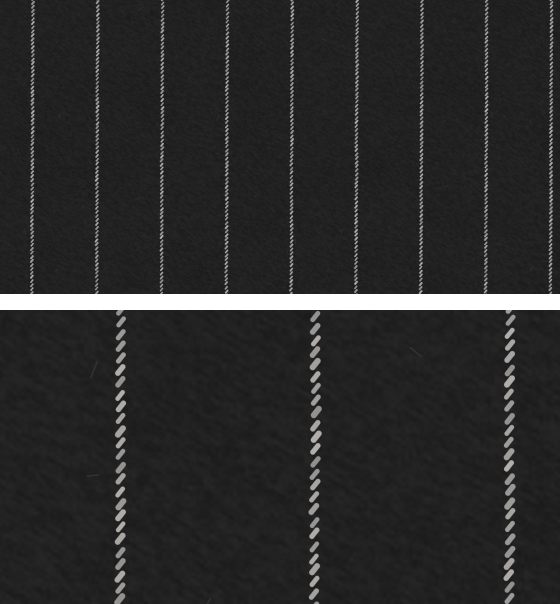
Top, the full canvas; bottom, a detail of the centre.
Reproduce this texture procedurally as a Shadertoy shader.

```glsl
// Charcoal twill suiting with nine fine pinstripes of slanted pale stitches.

const vec3 GROUND = vec3(0.128, 0.128, 0.130);
const vec3 THREAD = vec3(0.70, 0.69, 0.68);
const vec3 LINT = vec3(0.26, 0.255, 0.245);

// Lengths are fractions of the canvas width.
const float STRIPE_GAP = 0.1158;
const float STRIPE_START = 0.0567;
const float STRIPE_LEAN = 0.004;
const float STITCH_PITCH = 0.0072;
const float STITCH_RADIUS = 0.0016;
const vec2 STITCH_REACH = vec2(0.0015, 0.0019);
const float LINT_CELL = 0.07;

float hash(vec2 p) {
    vec3 q = fract(vec3(p.xyx) * 0.1031);
    q += dot(q, q.yzx + 33.33);
    return fract((q.x + q.y) * q.z);
}

float valueNoise(vec2 p) {
    vec2 cell = floor(p);
    vec2 f = fract(p);
    f = f * f * (3.0 - 2.0 * f);
    float low = mix(hash(cell), hash(cell + vec2(1.0, 0.0)), f.x);
    float high = mix(hash(cell + vec2(0.0, 1.0)), hash(cell + 1.0), f.x);
    return mix(low, high, f.y);
}

float segmentDistance(vec2 p, vec2 a, vec2 b) {
    vec2 ab = b - a;
    float t = clamp(dot(p - a, ab) / dot(ab, ab), 0.0, 1.0);
    return length(p - a - ab * t);
}

float coverage(float dist, float pixel) {
    return 1.0 - smoothstep(-0.75 * pixel, 0.75 * pixel, dist);
}

// Brightness offset of the ground: diagonal ribs, yarn grain, soft mottling.
float twill(vec2 p) {
    vec2 diagonal = vec2(p.x - 0.6 * p.y, p.y + 0.6 * p.x);
    float ribs = valueNoise(diagonal * vec2(130.0, 330.0) + 40.0) - 0.5;
    float grain = valueNoise(p * 450.0 + 90.0) - 0.5;
    float mottle = valueNoise(p * 14.0) - 0.5;
    return 0.030 * ribs + 0.022 * grain + 0.008 * mottle;
}

// Coverage of the slanted stitches in the nearest stripe.
float pinstripe(vec2 p, float pixel) {
    float across = p.x - STRIPE_START - STRIPE_LEAN * p.y;
    float stripe = floor(across / STRIPE_GAP + 0.5);
    across -= stripe * STRIPE_GAP;
    across += 0.0008 * (valueNoise(vec2(p.y * 22.0, stripe * 7.0 + 50.0)) - 0.5);

    float along = p.y + STITCH_PITCH * hash(vec2(stripe + 3.0, 17.0));
    float nearest = floor(along / STITCH_PITCH);
    float result = 0.0;
    for (int i = -1; i <= 1; i++) {
        float row = nearest + float(i);
        vec2 id = vec2(row + 20.0, stripe + 30.0);
        vec2 center = vec2(0.0007 * (hash(id) - 0.5),
                           (row + 0.5 + 0.18 * (hash(id + 71.0) - 0.5)) * STITCH_PITCH);
        float radius = STITCH_RADIUS * mix(0.82, 1.12, hash(id + 137.0));
        float dist = segmentDistance(vec2(across, along) - center,
                                     -STITCH_REACH, STITCH_REACH) - radius;
        float shade = mix(0.78, 1.0, hash(id + 211.0));
        result = max(result, shade * coverage(dist, pixel));
    }
    return result;
}

// Sparse, faint fibres, at most one in each cell.
float lint(vec2 p, float pixel) {
    vec2 cell = floor(p / LINT_CELL);
    vec2 center = (cell + mix(vec2(0.25), vec2(0.75),
                   vec2(hash(cell + 5.0), hash(cell + 19.0)))) * LINT_CELL;
    float angle = 6.2832 * hash(cell + 43.0);
    vec2 reach = vec2(cos(angle), sin(angle)) * mix(0.001, 0.005, hash(cell + 61.0));
    float dist = segmentDistance(p - center, -reach, reach) - 0.0004;
    return step(0.72, hash(cell + 83.0)) * coverage(dist, pixel);
}

void mainImage(out vec4 fragColor, in vec2 fragCoord) {
    vec2 p = fragCoord / iResolution.x;
    float pixel = 1.0 / iResolution.x;

    vec3 color = GROUND + twill(p);
    color = mix(color, LINT, 0.6 * lint(p, pixel));
    color = mix(color, THREAD, pinstripe(p, pixel));
    fragColor = vec4(color, 1.0);
}
```
